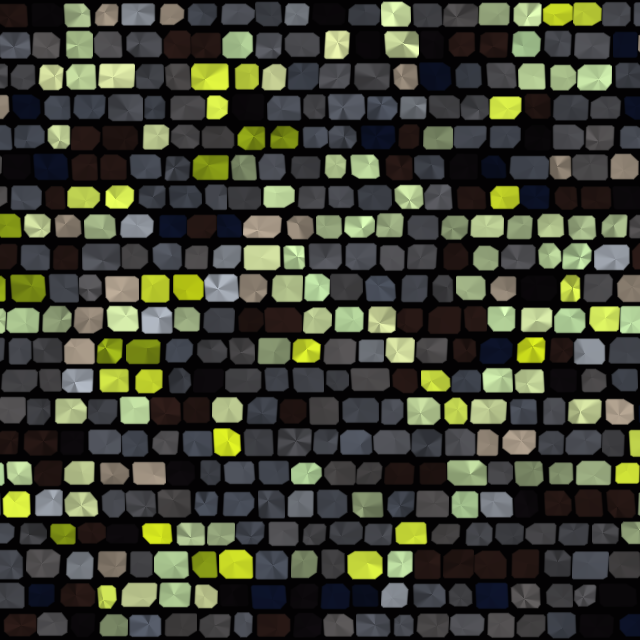
Give the GLSL for this pattern, as a WebGL 1 fragment shader.

```glsl
precision highp float;

uniform vec2 u_resolution;

const vec2 GRID = vec2(20.0, 21.0);
const vec2 GRID_JITTER = vec2(0.3, 0.16);
const float TAU = 6.2831853;

float hash(vec2 p) {
  return fract(sin(dot(p, vec2(127.1, 311.7))) * 43758.5453);
}

float randomIn(vec2 id, float seed, float low, float high) {
  return mix(low, high, hash(id + seed * vec2(3.17, 7.31)));
}

// Jittered position of a grid line
float gridLine(float index, float seed, float jitter) {
  return index + (hash(vec2(index, seed)) - 0.5) * jitter;
}

float cellIndex(float x, float seed, float jitter) {
  float i = floor(x);
  return i + step(gridLine(i + 1.0, seed, jitter), x)
           - step(x, gridLine(i, seed, jitter));
}

// Rounded box with a different chamfer on each corner
float stoneDistance(vec2 p, vec2 halfSize, vec2 id) {
  vec2 corner = id + sign(p) * vec2(0.23, 0.37);
  vec2 fromCorner = abs(p) - halfSize;
  const float radius = 0.09;
  vec2 q = fromCorner + radius;
  float box = length(max(q, 0.0)) + min(max(q.x, q.y), 0.0) - radius;
  vec2 normal = normalize(vec2(randomIn(corner, 1.0, 0.6, 1.4), 1.0));
  float cut = 0.03 + 0.15 * pow(hash(corner), 1.5);
  return max(box, dot(fromCorner, normal) + cut);
}

// Fan of light and dark wedges around an off-centre peak
float facetShade(vec2 p, vec2 id) {
  vec2 peak = vec2(randomIn(id, 2.0, -0.15, 0.15), randomIn(id, 3.0, -0.13, 0.13));
  vec2 d = p - peak;
  float count = floor(randomIn(id, 4.0, 6.0, 11.0));
  float turn = (atan(d.y, d.x + 1e-5) / TAU + 0.5) * count;
  float wedge = mod(floor(turn), count);
  float here = randomIn(id, 20.0 + wedge, -1.0, 1.0);
  float next = randomIn(id, 20.0 + mod(wedge + 1.0, count), -1.0, 1.0);
  float contrast = 0.06 + 0.24 * pow(hash(id + 5.7), 2.0);
  return 1.0 + contrast * mix(here, next, smoothstep(0.45, 1.0, fract(turn)));
}

vec3 stoneColor(vec2 id) {
  // Some stones take the kind of their left neighbour, forming short runs
  vec2 kindId = id - vec2(step(0.72, hash(id + 8.3)), 0.0);
  float kind = hash(kindId + 11.9);
  float tint = hash(id + 14.2);
  float tone = randomIn(id, 6.0, 0.82, 1.18);

  vec3 dark = mix(vec3(0.13, 0.08, 0.07), vec3(0.04, 0.06, 0.13), step(0.5, tint));
  dark = mix(dark, vec3(0.04, 0.03, 0.04), step(0.75, tint));
  vec3 slate = mix(vec3(0.28, 0.27, 0.27), vec3(0.25, 0.27, 0.31), tint);
  vec3 ash = mix(vec3(0.58, 0.53, 0.47), vec3(0.50, 0.52, 0.55), step(0.4, tint));
  ash = mix(ash, vec3(0.54, 0.60, 0.45), step(0.65, tint));
  vec3 pale = mix(vec3(0.66, 0.79, 0.58), vec3(0.78, 0.81, 0.58), tint);
  vec3 lime = mix(vec3(0.74, 0.80, 0.08), vec3(0.78, 0.86, 0.38), tint);
  vec3 olive = vec3(0.48, 0.55, 0.08);

  vec3 color = mix(dark, slate, step(0.20, kind));
  color = mix(color, ash, step(0.59, kind));
  color = mix(color, pale, step(0.73, kind));
  color = mix(color, lime, step(0.89, kind));
  color = mix(color, olive, step(0.97, kind));
  return color * mix(tone, 1.0, step(0.73, kind) * 0.5);
}

void main() {
  vec2 p = gl_FragCoord.xy / u_resolution * GRID;
  float pixel = GRID.y / min(u_resolution.x, u_resolution.y);

  // Locate the stone: uneven rows, each with its own shift and spacing
  float row = cellIndex(p.y, 91.0, GRID_JITTER.y);
  float rowSeed = row + 40.0;
  p.x += hash(vec2(row, 5.0));
  float column = cellIndex(p.x, rowSeed, GRID_JITTER.x);
  vec2 id = vec2(column, row);

  // Bounds inside the cell, with uneven gaps
  vec2 low = vec2(gridLine(column, rowSeed, GRID_JITTER.x),
                  gridLine(row, 91.0, GRID_JITTER.y));
  vec2 high = vec2(gridLine(column + 1.0, rowSeed, GRID_JITTER.x),
                   gridLine(row + 1.0, 91.0, GRID_JITTER.y));
  low += vec2(randomIn(id, 7.0, -0.01, 0.11), randomIn(id, 8.0, 0.05, 0.14));
  high -= vec2(randomIn(id, 9.0, -0.01, 0.11), randomIn(id, 10.0, 0.05, 0.14));

  vec2 local = p - 0.5 * (low + high);
  local.x += local.y * randomIn(id, 11.0, -0.08, 0.08);
  float d = stoneDistance(local, 0.5 * (high - low), id);

  // Faceted stone with a slightly dulled rim over black joints
  float rim = mix(0.88, 1.0, smoothstep(0.0, 0.07, -d));
  vec3 stone = stoneColor(id) * facetShade(local, id) * rim;
  vec3 joint = vec3(0.01, 0.008, 0.01);
  float cover = 1.0 - smoothstep(-pixel, pixel, d);
  gl_FragColor = vec4(mix(joint, stone, cover), 1.0);
}
```
